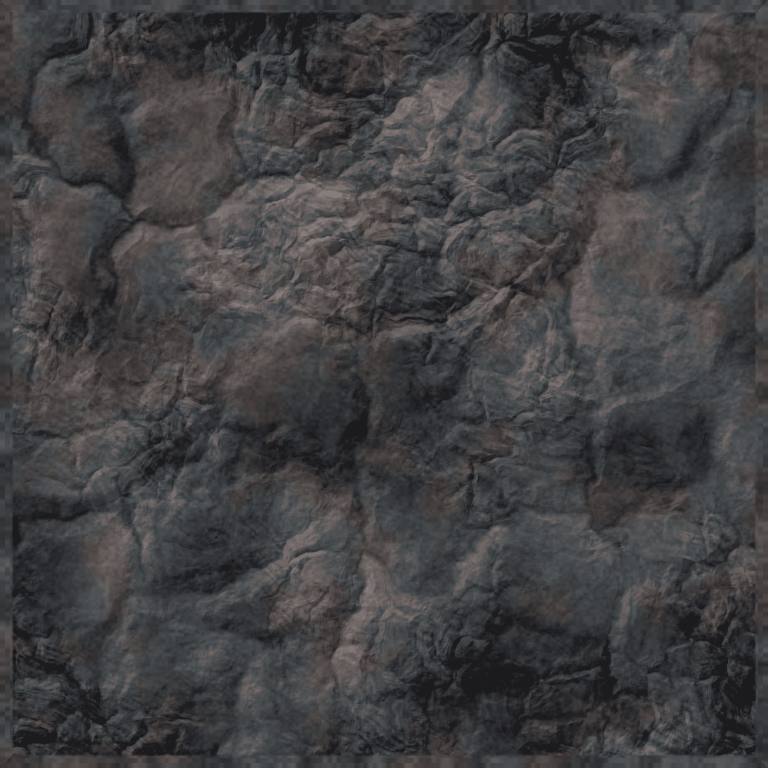
Write a Shadertoy shader that draws this texture.

```glsl
// Dark weathered rock: warped Voronoi stones in two sizes, crumbled by ridged noise
// and lit from the upper left. Calm slabs lie between rough areas, and a thin
// frame of smeared bars runs along the canvas edges.

float hash(vec2 p) {
    vec3 q = fract(p.xyx * vec3(0.1031, 0.1030, 0.0973));
    q += dot(q, q.yzx + 33.33);
    return fract((q.x + q.y) * q.z);
}

float noise(vec2 p) {
    vec2 i = floor(p), f = fract(p);
    f = f * f * (3.0 - 2.0 * f);
    return mix(mix(hash(i), hash(i + vec2(1, 0)), f.x),
               mix(hash(i + vec2(0, 1)), hash(i + vec2(1, 1)), f.x), f.y);
}

const mat2 TURN = mat2(0.8, 0.6, -0.6, 0.8);

float fbm(vec2 p) {
    float sum = 0.0, amp = 0.5;
    for (int i = 0; i < 5; i++) {
        sum += amp * noise(p);
        p = TURN * p * 2.03 + 17.3;
        amp *= 0.5;
    }
    return sum / 0.97;
}

// Sharp creases where the noise crosses its middle value
float ridges(vec2 p) {
    float sum = 0.0, amp = 0.5;
    for (int i = 0; i < 4; i++) {
        sum += amp * abs(2.0 * noise(p) - 1.0);
        p = TURN * p * 1.9 + 9.1;
        amp *= 0.55;
    }
    return sum;
}

vec2 warp(vec2 p) {
    return vec2(fbm(p), fbm(p + 43.7)) - 0.5;
}

// x: distance from the joint between stones, y: random value of the stone
vec2 stones(vec2 p) {
    vec2 cell = floor(p);
    float nearest = 9.0, second = 9.0, id = 0.0;
    for (int y = -1; y <= 1; y++)
    for (int x = -1; x <= 1; x++) {
        vec2 c = cell + vec2(x, y);
        float d = length(c + 0.1 + 0.8 * vec2(hash(c), hash(c + 71.3)) - p);
        if (d < nearest) {
            second = nearest;
            nearest = d;
            id = hash(c + 19.9);
        } else second = min(second, d);
    }
    return vec2(second - nearest, id);
}

vec2 bend(vec2 p) {
    return p + 0.16 * warp(p * 5.0) + 0.035 * warp(p * 24.0 + 5.0);
}

float roughness(vec2 p) {
    return smoothstep(0.36, 0.56, fbm(p * 3.6 + 2.4));
}

float height(vec2 p) {
    vec2 q = bend(p);
    float rough = roughness(p);
    float big = smoothstep(0.0, 0.45, stones(q * vec2(6.5, 5.5)).x);
    float small = smoothstep(0.0, 0.5, stones(q * 20.0 + 3.0).x);
    return 0.035 * big + mix(0.003, 0.016, rough) * small
         + mix(0.004, 0.022, rough) * ridges(q * 30.0);
}

// Bars smeared outward from the rock, at position s along an edge
float bars(float s, float depth) {
    float coarse = noise(vec2(s * 45.0, 3.0));
    float fine = noise(vec2(s * 170.0, floor(depth * 160.0)));
    return 0.15 + 0.13 * coarse + 0.09 * fine;
}

void mainImage(out vec4 fragColor, in vec2 fragCoord) {
    vec2 uv = fragCoord / iResolution.xy;
    vec2 q = bend(uv);
    float rough = roughness(uv);

    // Relief lit from the upper left
    float stepSize = 0.0022;
    float slope = (height(uv) - height(uv + stepSize * vec2(-0.6, 0.8))) / stepSize;
    float tone = 0.272 + 0.05 * clamp(slope, -1.8, 2.2);

    // Broad stains, stone tints and fine slanted fibres
    vec2 big = stones(q * vec2(6.5, 5.5));
    vec2 small = stones(q * 20.0 + 3.0);
    tone += 0.30 * (fbm(uv * 7.0 + 8.0) - 0.5);
    tone += 0.05 * (big.y - 0.5) + 0.06 * rough * (small.y - 0.5);
    vec2 fibre = TURN * (uv + 0.12 * warp(uv * 6.0 + 31.0));
    tone += mix(0.03, 0.10, rough) * (noise(fibre * vec2(60, 210)) - 0.5);
    tone += 0.05 * (noise(uv * 230.0) - 0.5);

    // Broken dark joints and deep hollows
    float joint = 1.0 - smoothstep(0.01, 0.11, big.x);
    tone -= 0.09 * joint * smoothstep(0.35, 0.6, noise(uv * 9.0 + 4.0));
    tone -= 0.04 * rough * (1.0 - smoothstep(0.0, 0.14, small.x));
    tone -= 0.06 * smoothstep(0.54, 0.72, fbm(uv * 10.0 + 60.0));

    // Smeared frame
    vec2 edge = min(uv, 1.0 - uv);
    float depth = min(edge.x, edge.y);
    float along = edge.x < edge.y ? uv.y + 2.0 * step(0.5, uv.x)
                                  : uv.x + 5.0 + 2.0 * step(0.5, uv.y);
    float frame = 1.0 - smoothstep(0.014, 0.019, depth);
    tone = mix(tone, bars(along, depth), frame);
    tone = clamp(tone, 0.11, 0.50);

    // Cool slate with faint reddish stains; highlights turn warm grey
    float warm = smoothstep(0.47, 0.62, fbm(uv * 14.0 + 80.0));
    warm = max(warm, smoothstep(0.31, 0.38, tone));
    vec3 tint = mix(vec3(0.96, 1.005, 1.045), vec3(1.06, 0.985, 0.97), warm);
    tint = mix(vec3(0.97, 0.98, 1.08), tint, smoothstep(0.14, 0.23, tone));
    fragColor = vec4(tone * tint, 1.0);
}
```
